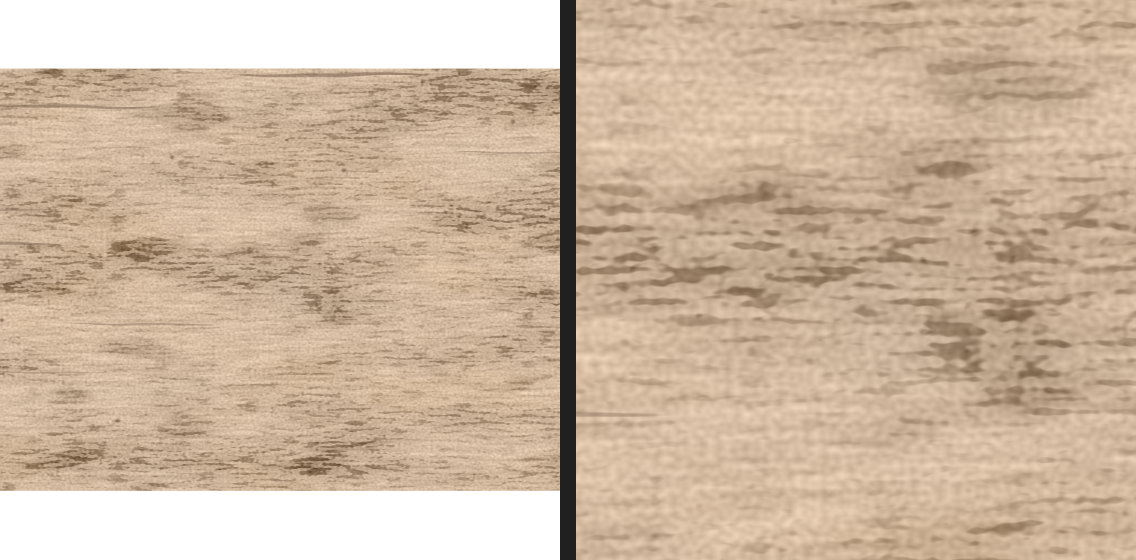
Left, the full canvas; right, a detail of the centre.
This texture is drawn by a Shadertoy shader. Its source:

```glsl
// A pale, weathered wooden board lying across a white canvas.
// Stretched gradient noise gives worn bands, fibres and ragged dark pores;
// loops scatter a few long tapered cracks and small knots on top.

const float BOARD_BOTTOM = 0.1237;
const float BOARD_TOP = 0.8776;
const vec3 WHITE = vec3(1.0);
const vec3 PALE_WOOD = vec3(0.852, 0.752, 0.648);
const vec3 WARM_TINT = vec3(0.012, 0.0, -0.018);
const vec3 CRACK_BROWN = vec3(0.43, 0.34, 0.27);

vec2 hash2(vec2 cell) {
    vec3 h = fract(cell.xyx * vec3(0.1031, 0.1030, 0.0973));
    h += dot(h, h.yzx + 33.33);
    return fract((h.xx + h.yz) * h.zy);
}

float cornerSlope(vec2 cell, vec2 corner, vec2 local) {
    float angle = 6.2832 * hash2(cell + corner).x;
    return dot(vec2(cos(angle), sin(angle)), local - corner);
}

// Gradient noise, roughly -1 to 1
float gradientNoise(vec2 p) {
    vec2 cell = floor(p);
    vec2 f = fract(p);
    vec2 w = f * f * f * (f * (f * 6.0 - 15.0) + 10.0);
    float low = mix(cornerSlope(cell, vec2(0, 0), f), cornerSlope(cell, vec2(1, 0), f), w.x);
    float high = mix(cornerSlope(cell, vec2(0, 1), f), cornerSlope(cell, vec2(1, 1), f), w.x);
    return 1.4 * mix(low, high, w.y);
}

float fbm(vec2 p) {
    float sum = 0.0;
    float amplitude = 0.57;
    for (int i = 0; i < 4; i++) {
        sum += amplitude * gradientNoise(p);
        p = p * 2.03 + vec2(17.3, 41.7);
        amplitude *= 0.5;
    }
    return sum;
}

// Thin horizontal crack that tapers toward both ends
float crack(vec2 p, vec2 center, float halfLength, float halfWidth) {
    vec2 d = p - center;
    d.y += 0.003 * gradientNoise(vec2(p.x * 9.0, center.y * 60.0));
    float taper = max(1.0 - abs(d.x) / halfLength, 0.0);
    float body = 1.0 - smoothstep(0.3, 1.0, abs(d.y) / (halfWidth * sqrt(taper) + 0.0001));
    return body * smoothstep(0.0, 0.25, taper);
}

float cracks(vec2 p, float seed) {
    float mask = 0.0;
    for (int i = 0; i < 8; i++) {
        vec2 place = hash2(vec2(float(i), seed));
        vec2 size = hash2(vec2(seed, float(i) + 9.0));
        vec2 center = vec2(place.x, mix(BOARD_BOTTOM, BOARD_TOP, place.y));
        float strength = mix(0.3, 0.7, size.y);
        mask = max(mask, strength * crack(p, center, mix(0.04, 0.2, size.x), mix(0.002, 0.005, size.y)));
    }
    return mask;
}

float knots(vec2 p, float seed) {
    float mask = 0.0;
    for (int i = 0; i < 5; i++) {
        vec2 place = hash2(vec2(float(i) + 3.0, seed));
        vec2 center = vec2(place.x, mix(BOARD_BOTTOM, BOARD_TOP, place.y));
        float dist = length((p - center) * vec2(0.8, 1.0));
        mask = max(mask, 1.0 - smoothstep(0.001, 0.005, dist));
    }
    return mask;
}

vec3 woodColor(vec2 p) {
    // Slight waviness of the grain
    vec2 q = p + vec2(0.0, 0.004 * gradientNoise(p * vec2(5.0, 7.0)));

    // Broad wear and compact stains
    float wear = smoothstep(-0.32, 0.45, fbm(q * vec2(2.2, 9.0) + 5.0));
    float stain = smoothstep(0.14, 0.52, fbm(q * vec2(4.5, 17.0) + 31.0));

    // Fibres and sandy grain
    float fibre = 0.7 * gradientNoise(q * vec2(8.0, 125.0))
                + 0.6 * gradientNoise(q * vec2(24.0, 210.0) + 63.0);
    float grain = gradientNoise(p * vec2(190.0, 230.0) + 11.0);

    // Broken dark pores, denser in worn and stained places
    float pore = gradientNoise(q * vec2(26.0, 165.0) + 87.0)
               + 0.45 * gradientNoise(q * vec2(120.0, 220.0) + 45.0);
    float scratch = smoothstep(0.12, 0.65, pore + 0.3 * (wear - 0.4) + 0.3 * stain);
    float fleck = smoothstep(0.5, 0.8, gradientNoise(q * vec2(75.0, 150.0) + 29.0));

    float shade = 0.07 * fibre + 0.065 * grain - 0.075 * wear - 0.09 * stain;
    shade -= scratch * (0.06 + 0.15 * wear + 0.06 * stain);
    shade -= 0.16 * fleck * (0.4 + 0.6 * wear);

    vec3 color = PALE_WOOD + shade + WARM_TINT * fbm(q * vec2(3.0, 8.0) + 73.0);
    float damage = max(cracks(q, 21.0) * (0.75 + 0.25 * fibre), 0.65 * knots(p, 58.0));
    return mix(color, CRACK_BROWN, clamp(damage, 0.0, 1.0));
}

void mainImage(out vec4 fragColor, in vec2 fragCoord) {
    vec2 p = fragCoord / iResolution.y;
    float halfPixel = 0.5 / iResolution.y;
    float board = smoothstep(BOARD_BOTTOM - halfPixel, BOARD_BOTTOM + halfPixel, p.y)
                * (1.0 - smoothstep(BOARD_TOP - halfPixel, BOARD_TOP + halfPixel, p.y));
    fragColor = vec4(mix(WHITE, clamp(woodColor(p), 0.0, 1.0), board), 1.0);
}
```
